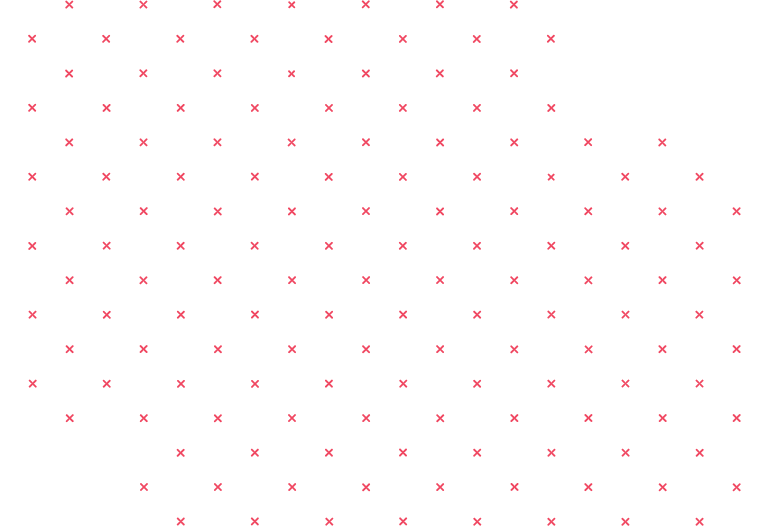
Reproduce this pattern procedurally as a WebGL 2 fragment shader.

```glsl
#version 300 es
precision highp float;
// Small red crosses on white, set on a staggered lattice of 16 rows.
// Each pixel finds its nearest lattice node and draws two rounded strokes there;
// nodes are dropped at two corners, and marks wander very slightly.

uniform vec2 u_resolution;
out vec4 fragColor;

vec2 hash22(vec2 p) {
    vec3 q = fract(p.xyx * vec3(0.1031, 0.1030, 0.0973));
    q += dot(q, q.yzx + 33.33);
    return fract((q.xx + q.yz) * q.zy);
}

// Distance to a diagonal cross: fold into one arm, then measure a capsule.
float crossDistance(vec2 p, float reach, float halfWidth) {
    p = abs(p);
    float along = clamp(0.5 * (p.x + p.y), 0.0, reach);
    return length(p - along) - halfWidth;
}

// True where the staggered lattice carries a mark (rows count from the top).
bool hasMark(float column, float row) {
    bool inside = column >= 0.0 && column <= 19.0 && row >= 0.0 && row <= 15.0;
    bool staggered = mod(column + row, 2.0) > 0.5;
    bool upperRightGap = (column > 14.0 && row < 4.0) || (column > 18.0 && row < 5.0);
    bool lowerLeftGap = column < 3.0 && row > 12.0;
    return inside && staggered && !upperRightGap && !lowerLeftGap;
}

void main() {
    // The canvas is 768 units wide and 528 high, with y measured from the top.
    float unitsPerPixel = 768.0 / u_resolution.x;
    vec2 point = vec2(gl_FragCoord.x, u_resolution.y - gl_FragCoord.y) * unitsPerPixel;

    // Nearest node
    vec2 origin = vec2(32.2, 4.4);
    vec2 spacing = vec2(37.06, 34.48);
    vec2 node = floor((point - origin) / spacing + 0.5);
    vec2 local = point - origin - node * spacing;

    // Slight drift to the right down the sheet, plus a small wander
    local.x -= 0.03 * node.y;
    local -= 0.4 * (hash22(node + 7.0) - 0.5);

    // A few marks are a little smaller and sit lower
    bool small = (node.x == 7.0 && node.y < 3.0) || (node.x == 14.0 && node.y == 5.0);
    if (small) local.y -= 0.4;
    float reach = small ? 2.5 : 3.0;

    // Smooth-edged strokes over white
    float d = crossDistance(local, reach, 0.92);
    float coverage = clamp(0.5 - d / unitsPerPixel, 0.0, 1.0);
    if (!hasMark(node.x, node.y)) coverage = 0.0;

    vec3 paper = vec3(1.0);
    vec3 red = vec3(0.94, 0.28, 0.38);
    fragColor = vec4(mix(paper, red, coverage), 1.0);
}
```
